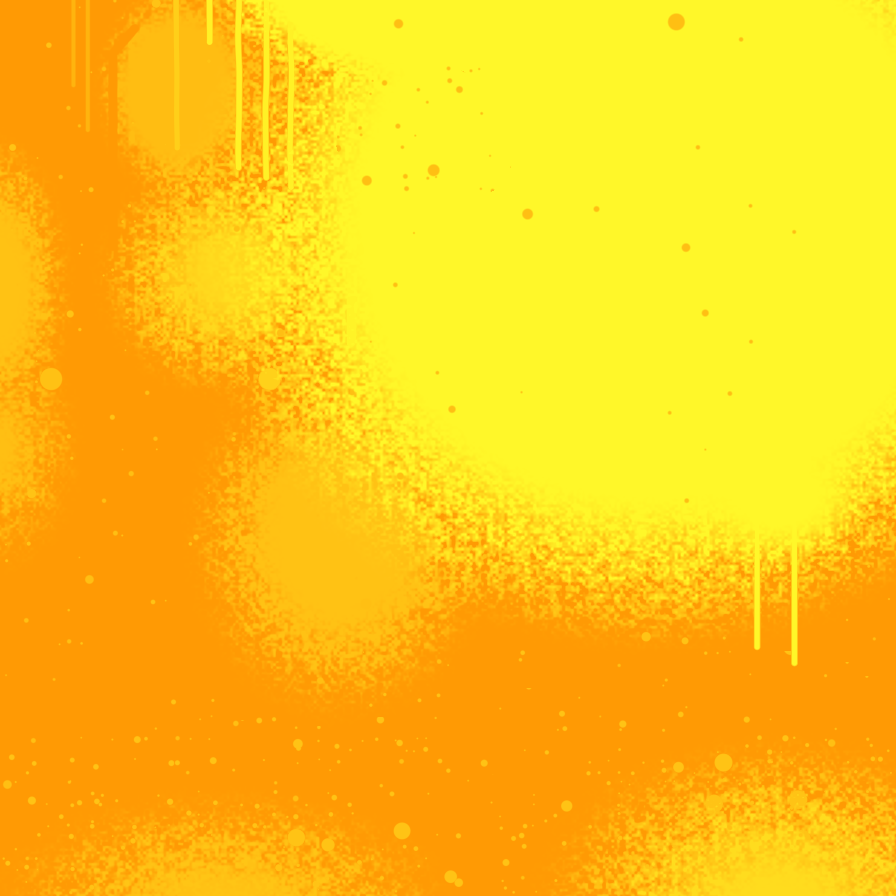
Give the GLSL for this background, as a three.js fragment shader.

```glsl
varying vec2 vUv;

const vec3 ORANGE = vec3(1.0, 0.605, 0.015);
const vec3 AMBER = vec3(1.0, 0.76, 0.08);
const vec3 YELLOW = vec3(1.0, 0.97, 0.16);
const float SOFT = 0.0013;

float hash(vec2 p) {
  return fract(sin(dot(p, vec2(127.1, 311.7))) * 43758.5453);
}

float noise(vec2 p) {
  vec2 cell = floor(p);
  vec2 f = fract(p);
  f = f * f * (3.0 - 2.0 * f);
  float low = mix(hash(cell), hash(cell + vec2(1.0, 0.0)), f.x);
  float high = mix(hash(cell + vec2(0.0, 1.0)), hash(cell + 1.0), f.x);
  return mix(low, high, f.y);
}

float fill(float dist) {
  return 1.0 - smoothstep(-SOFT, SOFT, dist);
}

float segment(vec2 p, vec2 a, vec2 b) {
  vec2 ab = b - a;
  return length(p - a - ab * clamp(dot(p - a, ab) / dot(ab, ab), 0.0, 1.0));
}

float screenMix(float a, float b) {
  return 1.0 - (1.0 - a) * (1.0 - b);
}

// Elliptical cloud whose fading rim breaks into grain
float spray(vec2 p, vec2 center, vec2 radii, vec2 rim, float grain) {
  float d = 1.0 - smoothstep(rim.x, rim.y, length((p - center) / radii));
  return clamp(d + (grain - 0.5) * 7.0 * d * (1.0 - d), 0.0, 1.0);
}

// Two neighbouring runs of paint with rounded ends
float dripPair(vec2 p, vec2 top, float spacing, vec2 ends, float radius) {
  float ink = 0.0;
  for (int i = 0; i < 2; i++) {
    float k = float(i);
    float x = top.x + spacing * k;
    float dist = segment(p, vec2(x, top.y), vec2(x, mix(ends.x, ends.y, k)));
    ink = max(ink, fill(dist - radius));
  }
  return ink;
}

// Row of runs hanging from the upper edge
float topDrips(vec2 p) {
  float ink = 0.0;
  for (int i = 0; i < 5; i++) {
    float k = float(i);
    float x = 0.197 + 0.0375 * k - 0.0014 * k * k;
    float len = i == 1 ? 0.047 : 0.165 + 0.011 * k;
    float wobble = 0.002 * (noise(vec2(k * 9.0, p.y * 24.0)) - 0.5);
    float dist = segment(p, vec2(x + wobble, 1.02), vec2(x + wobble, 1.0 - len));
    ink = max(ink, fill(dist - 0.0035) * (i == 0 ? 0.6 : 1.0));
  }
  return ink;
}

// Round droplets, one candidate per grid cell
float droplets(vec2 p, float scale, float chance, float seed) {
  vec2 cell = floor(p * scale);
  vec2 key = cell + seed;
  vec2 center = 0.3 + 0.4 * vec2(hash(key + 3.7), hash(key + 8.3));
  float radius = mix(0.07, 0.25, pow(hash(key + 5.1), 2.0));
  float dist = (length(fract(p * scale) - center) - radius) / scale;
  return fill(dist) * step(hash(key), chance);
}

float splatter(vec2 p, float chance, float seed) {
  float ink = 0.0;
  float scale = 23.0;
  for (int i = 0; i < 3; i++) {
    ink = max(ink, droplets(p, scale, chance, seed + float(i) * 17.0));
    scale *= 1.9;
  }
  return ink;
}

void main() {
  vec2 p = vUv;
  float grain = mix(noise(p * 310.0), noise(p * 170.0 + 40.0), 0.4);
  vec2 wide = vec2(0.4, 1.35);

  // Amber and yellow clouds over orange
  float tone = 0.42 * spray(p, vec2(0.38, 0.405), vec2(0.14, 0.17), wide, grain);
  tone = max(tone, 0.33 * spray(p, vec2(0.2, 0.9), vec2(0.085, 0.11), vec2(0.6, 1.2), grain));
  tone = max(tone, 0.4 * spray(p, vec2(-0.01, 0.68), vec2(0.075, 0.14), wide, grain));
  tone = max(tone, 0.35 * spray(p, vec2(0.0, 0.5), vec2(0.08, 0.12), vec2(0.0, 1.3), grain));
  tone = max(tone, 0.45 * spray(p, vec2(0.25, -0.01), vec2(0.24, 0.12), vec2(0.0, 1.2), grain));
  tone = max(tone, 0.7 * spray(p, vec2(0.87, -0.01), vec2(0.25, 0.17), vec2(0.1, 1.2), grain));
  tone = screenMix(tone, 0.65 * spray(p, vec2(0.26, 0.695), vec2(0.13, 0.12), vec2(0.2, 1.3), grain));
  tone = screenMix(tone, spray(p, vec2(0.73, 0.753), vec2(0.456, 0.43), vec2(0.7, 1.15), grain));
  tone = screenMix(tone, spray(p, vec2(0.46, 1.02), vec2(0.21, 0.12), vec2(0.7, 1.15), grain));
  tone = screenMix(tone, spray(p, vec2(0.87, 0.445), vec2(0.09, 0.065), vec2(0.4, 1.2), 0.5));

  // Light droplets, densest along the bottom
  float low = 1.0 - smoothstep(0.1, 0.3, p.y);
  float left = 1.0 - smoothstep(0.1, 0.22, p.x);
  float chance = max(0.16 * low, 0.035 * left);
  tone = max(tone, 0.43 * splatter(p, chance, 2.0));
  for (int i = 0; i < 2; i++) {
    vec2 blot = vec2(0.057 + 0.244 * float(i), 0.577);
    tone = max(tone, (0.38 + 0.2 * float(i)) * fill(length(p - blot) - 0.0125));
  }

  // Dark droplets in the upper yellow
  float darkArea = 1.0 - smoothstep(0.05, 0.14, length(p - vec2(0.49, 0.86)));
  float dark = splatter(p, 0.12 * darkArea, 61.0);
  dark = max(dark, fill(length(p - vec2(0.484, 0.81)) - 0.0065));
  tone = mix(tone, 0.35, dark);

  // Runs of paint
  float bend = segment(p, vec2(0.126, 0.94), vec2(0.15, 0.968));
  float run = segment(p, vec2(0.126, 0.94), vec2(0.126, 0.725));
  tone *= 1.0 - fill(min(run, bend) - 0.0048);
  tone = max(tone, 0.25 * dripPair(p, vec2(0.082, 1.02), 0.016, vec2(0.905, 0.855), 0.0025));
  tone = max(tone, 0.93 * topDrips(p));
  tone = max(tone, 0.95 * dripPair(p, vec2(0.392, 0.75), 0.026, vec2(0.618, 0.642), 0.006));
  tone = max(tone, dripPair(p, vec2(0.845, 0.42), 0.0417, vec2(0.278, 0.26), 0.0033));

  vec3 color = mix(ORANGE, AMBER, smoothstep(0.0, 0.42, tone));
  color = mix(color, YELLOW, clamp((tone - 0.42) / 0.58, 0.0, 1.0));
  gl_FragColor = vec4(color, 1.0);
}
```
